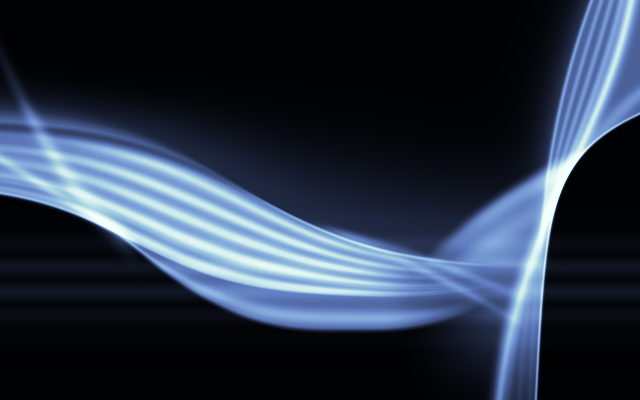
This background is drawn by a WebGL 1 fragment shader. Its source:

```glsl
precision highp float;
uniform vec2 u_resolution;

float hash(float n) { return fract(sin(n * 12.9898) * 43758.5453); }

float noise(float x) {
  float f = fract(x);
  return mix(hash(floor(x)), hash(floor(x) + 1.0), f * f * (3.0 - 2.0 * f));
}

float glow(float d, float width) { return exp(-d * d / (width * width)); }
float side(float d, float soft) { return smoothstep(-soft, soft, d); }
float fadeOut(float a, float b, float x) { return 1.0 - smoothstep(a, b, x); }
float sCurve(float x, float center, float scale) {
  return 1.0 / (1.0 + exp((center - x) / scale));
}

// Edges of the wide ribbon, as heights over x
float crest(float x) { return 0.7 - 0.375 * sCurve(x, 0.63, 0.175); }
float fold(float x) {
  float rise = max(x - 0.95, 0.0);
  return 0.54 - 0.285 * sCurve(x, 0.33, 0.14) + 0.35 * rise * rise;
}
float belly(float x) {
  float d = (x - 0.875) * (x - 0.875);
  float lift = max(0.25 - x, 0.0);
  return 0.173 + 0.82 * d * d / (d + 0.045) + 1.6 * lift * lift;
}

float wideRibbon(vec2 p) {
  float top = crest(p.x), mid = fold(p.x), low = belly(p.x);
  float t = (top - p.y) / max(top - mid, 0.02);

  // Upper sheet with bright stripes
  float stripes = 0.0;
  for (int i = 0; i < 5; i++) {
    float k = float(i);
    stripes += (0.38 + 0.15 * hash(k + 2.0)) * glow(t - 0.14 - 0.2 * k, 0.065);
  }
  stripes *= (0.3 + 0.7 * smoothstep(0.0, 0.4, p.x)) * fadeOut(0.75, 1.2, p.x);
  float softTop = mix(0.075, 0.004, smoothstep(0.0, 0.75, p.x));
  float upper = side(top - p.y, softTop) * side(p.y - mid, 0.004);
  float grain = 0.08 * noise(t * 22.0);
  float light = upper * (0.48 + grain + stripes) * fadeOut(0.9, 1.3, p.x);

  // Lower sheet
  float s = (mid - p.y) / max(mid - low, 0.01);
  float lower = side(mid - p.y, 0.004) * side(p.y - low, 0.009);
  light += lower * (0.42 + 0.2 * glow(s - 0.65, 0.2)) * fadeOut(0.95, 1.25, p.x);

  // Streaks crossing on the left
  float left = fadeOut(0.29, 0.36, p.x);
  light += 0.25 * left * glow(p.y - low, 0.035) * smoothstep(-0.1, 0.15, p.x);
  light += 0.22 * left * glow(p.y - 0.604 + 0.625 * p.x, 0.014);
  light += 0.25 * left * glow(p.y - mid, 0.005);

  // Streaks crossing on the right
  float dx = p.x - 0.8125;
  float right = smoothstep(0.75, 0.9, p.x) * fadeOut(1.1, 1.38, p.x);
  for (int i = 0; i < 2; i++) {
    float bend = 1.0 - 0.28 * float(i);
    light += 0.17 * right * glow(p.y - 0.427 + bend * dx * (0.35 + 0.27 * dx), 0.012);
  }
  light += 0.28 * glow(p.y - top, 0.004) * smoothstep(0.5, 0.8, p.x) * fadeOut(1.0, 1.3, p.x);

  // Halo above the crest
  float reach = mix(0.08, 0.2, smoothstep(0.2, 1.0, p.x));
  light += 0.22 * side(p.y - top, 0.01) * glow(p.y - top, reach) * fadeOut(1.2, 1.42, p.x);
  return light;
}

float tallRibbon(vec2 p) {
  float bend = max(p.y - 0.3, 0.0);
  float left = 1.352 + 0.259 * bend * bend;
  float spine = 1.215 + 0.415 * sCurve(p.y, 0.57, 0.22);
  float flare = 0.224 * exp(9.5 * (p.y - 0.715));
  float slope = 0.05 + 9.5 * flare;
  float right = (1.34 + 0.05 * p.y + flare - p.x) / sqrt(1.0 + slope * slope);
  float within = side(right, 0.003);
  float high = smoothstep(0.36, 0.6, p.y);

  // Fills above and below the twist
  float light = 0.42 * within * side(p.x - left, 0.004) * high;
  light += 0.2 * within * side(p.x - spine, 0.008) * (1.0 - high);

  // Strands
  for (int i = 0; i < 5; i++) {
    float k = float(i);
    float x = mix(left, spine, k / 4.0);
    light += (0.16 + 0.14 * hash(k + 5.0)) * within * glow(p.x - x, 0.005 + 0.001 * k) * (0.2 + 0.8 * high);
  }
  light += 0.34 * within * glow(p.x - spine, 0.018);
  light += 0.18 * within * high * glow(p.x - spine - 0.25 * flare, 0.025);
  light += 0.45 * glow(right, 0.0035);
  light += 0.33 * high * side(left - p.x, 0.004) * exp(-max(left - p.x, 0.0) / 0.04);

  // Dome rising into the twist
  float dx = p.x - 1.0625;
  float dome = 0.354 + dx * (0.987 - 0.825 * dx) - p.y;
  float veil = side(dome, 0.022) * within * smoothstep(1.0, 1.28, p.x) * smoothstep(-0.08, 0.36, p.y);
  float folds = 0.14 * glow(dome - 0.03, 0.022) + 0.09 * glow(dome - 0.1, 0.03);
  return light + veil * fadeOut(0.62, 0.72, p.y) * (0.38 + folds);
}

// Black through blue to pale cyan
vec3 palette(float v) {
  vec3 c = mix(vec3(0.0, 0.003, 0.01), vec3(0.14, 0.18, 0.29), clamp(v / 0.25, 0.0, 1.0));
  c = mix(c, vec3(0.36, 0.47, 0.73), clamp((v - 0.25) / 0.25, 0.0, 1.0));
  c = mix(c, vec3(0.52, 0.67, 0.87), clamp((v - 0.5) / 0.18, 0.0, 1.0));
  c = mix(c, vec3(0.62, 0.79, 0.87), clamp((v - 0.68) / 0.12, 0.0, 1.0));
  c = mix(c, vec3(0.81, 0.92, 0.93), clamp((v - 0.8) / 0.15, 0.0, 1.0));
  return mix(c, vec3(0.95, 1.0, 0.98), clamp((v - 0.95) / 0.25, 0.0, 1.0));
}

void main() {
  vec2 p = gl_FragCoord.xy / u_resolution * vec2(1.6, 1.0);
  // Faint level bands behind the ribbons
  float bands = 0.12 * glow(p.y - 0.29, 0.11) * (0.65 + 0.35 * cos((p.y - 0.333) * 100.0));
  gl_FragColor = vec4(palette(bands + wideRibbon(p) + tallRibbon(p)), 1.0);
}
```
